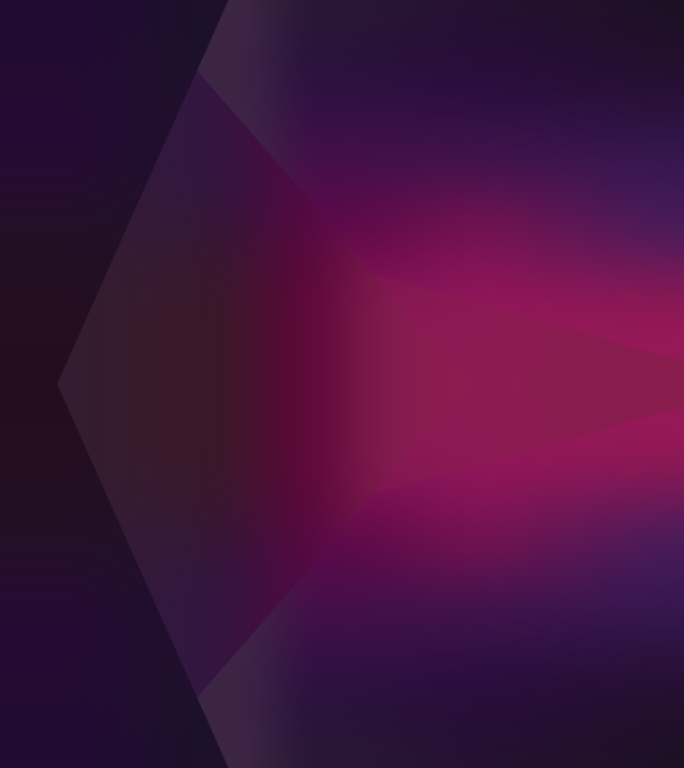
Reproduce this background procedurally as a Shadertoy shader.

```glsl
// Layout, in canvas heights; v is the distance from the horizontal midline
const float ASPECT = 0.8885;
const float LEFT_TIP = 0.0742, LEFT_SLOPE = 0.4453;
const float RIGHT_TIP = 0.6094, RIGHT_SLOPE = 0.8654;
const vec2 WEDGE_START = vec2(0.4896, 0.1419);
const float WEDGE_SLOPE = 0.281;
const vec2 SHEEN_FADE = vec2(0.30, 0.42);
const float SHEEN_STRENGTH = 0.9;

// Colours, 0 to 255
const vec3 SHEEN = vec3(62, 38, 70);
const vec3 WEDGE = vec3(134, 29, 77);
const vec3 LEFT_SHADE = vec3(28, 17, 42);

// Vertical ramps, from the midline outwards
const vec3 LEFT_RAMP[6] = vec3[6](
    vec3(36, 13, 30), vec3(36, 14, 32), vec3(35, 15, 38),
    vec3(37, 11, 50), vec3(35, 11, 50), vec3(32, 10, 50));
const vec3 INNER_RAMP[6] = vec3[6](
    vec3(140, 22, 86), vec3(130, 18, 84), vec3(96, 10, 74),
    vec3(66, 15, 71), vec3(44, 17, 62), vec3(40, 22, 52));
const vec3 MIDDLE_RAMP[6] = vec3[6](
    vec3(148, 25, 86), vec3(144, 22, 88), vec3(115, 18, 80),
    vec3(64, 18, 74), vec3(42, 13, 60), vec3(37, 16, 48));
const vec3 OUTER_RAMP[6] = vec3[6](
    vec3(152, 26, 88), vec3(138, 24, 84), vec3(76, 27, 88),
    vec3(52, 22, 76), vec3(36, 15, 48), vec3(28, 16, 36));

// Horizontal ramps across the diamond
const vec3 DIAMOND_CORE[6] = vec3[6](
    vec3(50, 29, 48), vec3(55, 27, 45), vec3(60, 22, 42),
    vec3(92, 10, 56), vec3(128, 26, 76), vec3(142, 28, 80));
const vec3 DIAMOND_RIM[6] = vec3[6](
    vec3(50, 28, 56), vec3(50, 25, 60), vec3(54, 20, 64),
    vec3(78, 10, 68), vec3(102, 14, 74), vec3(112, 16, 76));

// Smooth spline through six evenly spaced colours
vec3 ramp(vec3 stops[6], float t) {
    float s = clamp(t, 0.0, 1.0) * 5.0;
    int i = min(int(s), 4);
    float f = s - float(i);
    vec3 a = stops[max(i - 1, 0)], b = stops[i];
    vec3 c = stops[i + 1], d = stops[min(i + 2, 5)];
    return b + 0.5 * f * (c - a + f * (2.0 * a - 5.0 * b + 4.0 * c - d
        + f * (3.0 * (b - c) + d - a)));
}

// Antialiased coverage of the positive side of a sloped line
float cover(float offset, float slope) {
    float pixel = 1.0 / iResolution.y;
    return smoothstep(-pixel, pixel, offset * inversesqrt(1.0 + slope * slope));
}

void mainImage(out vec4 fragColor, in vec2 fragCoord) {
    vec2 uv = fragCoord / iResolution.xy;
    float x = uv.x * ASPECT;
    float v = abs(uv.y - 0.5);

    // Glow on the right, widening towards the middle
    float t = v * 2.0;
    vec3 glow = mix(ramp(INNER_RAMP, t), ramp(MIDDLE_RAMP, t),
        smoothstep(0.42, 0.65, x));
    glow = mix(glow, ramp(OUTER_RAMP, t), smoothstep(0.58, 0.92, x));

    // Pale sheen beside the diamond's upper and lower corners
    float sheen = 1.0 - smoothstep(SHEEN_FADE.x, SHEEN_FADE.y, x);
    glow = mix(glow, SHEEN, sheen * SHEEN_STRENGTH);

    // Wedge pointing right
    float wedgeEdge = WEDGE_START.y - WEDGE_SLOPE * (x - WEDGE_START.x);
    float wedgeAlpha = mix(0.4, 0.9, smoothstep(WEDGE_START.x, ASPECT, x));
    vec3 color = mix(glow, WEDGE, wedgeAlpha * cover(wedgeEdge - v, WEDGE_SLOPE));

    // Diamond
    float across = (x - LEFT_TIP) / (RIGHT_TIP - LEFT_TIP);
    vec3 diamond = mix(ramp(DIAMOND_CORE, across), ramp(DIAMOND_RIM, across),
        smoothstep(0.08, 0.30, v));
    color = mix(color, diamond, cover(RIGHT_TIP - RIGHT_SLOPE * v - x, RIGHT_SLOPE));

    // Dark side left of the diamond
    vec3 dark = mix(ramp(LEFT_RAMP, t), LEFT_SHADE,
        0.8 * smoothstep(0.08, 0.27, x));
    color = mix(color, dark, cover(LEFT_TIP + LEFT_SLOPE * v - x, LEFT_SLOPE));

    fragColor = vec4(color / 255.0, 1.0);
}
```
